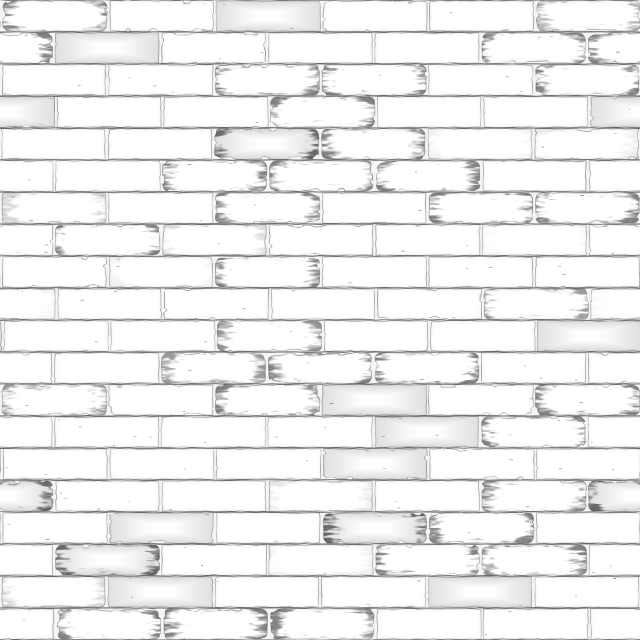
Write a WebGL 2 fragment shader that draws this texture.

```glsl
#version 300 es
precision highp float;
// White painted brick wall in running bond: 6 bricks across, 20 courses up.
// Each brick is a wobbly rounded box with a thin outline; hashed wear adds
// chipped rims, streaky grey ends and specks. All noise wraps, so it tiles.
uniform vec2 u_resolution;
out vec4 fragColor;

const vec2 BRICKS = vec2(6.0, 20.0);

// Integer hash, two values from 0 to 1
vec2 hash2(vec2 cell) {
  uvec2 v = uvec2(ivec2(cell)) * 1664525u + 1013904223u;
  v.x += v.y * 1664525u;
  v.y += v.x * 1664525u;
  v ^= v >> 16u;
  v.x += v.y * 1664525u;
  v.y += v.x * 1664525u;
  v ^= v >> 16u;
  return vec2(v & 65535u) / 65535.0;
}

// Value noise on the unit square with a whole number of cells
float noise(vec2 uv, vec2 cells) {
  vec2 p = uv * cells, i = floor(p), f = fract(p);
  f = f * f * (3.0 - 2.0 * f);
  vec2 a = mod(i, cells), b = mod(i + 1.0, cells);
  float low = mix(hash2(a).x, hash2(vec2(b.x, a.y)).x, f.x);
  float high = mix(hash2(vec2(a.x, b.y)).x, hash2(b).x, f.x);
  return mix(low, high, f.y);
}

float roundBox(vec2 p, vec2 halfSize, float radius) {
  vec2 q = abs(p) - halfSize + radius;
  return length(max(q, 0.0)) + min(max(q.x, q.y), 0.0) - radius;
}

// Antialiased coverage of a signed distance
float cover(float d, float pixel) {
  return clamp(0.5 - d / pixel, 0.0, 1.0);
}

// Sparse short dashes, one possible per grid cell
float specks(vec2 uv, float pixel) {
  vec2 grid = vec2(36.0, 80.0), cell = mod(floor(uv * grid), grid);
  vec2 r = hash2(cell + 300.0), size = hash2(cell + 500.0);
  vec2 p = (fract(uv * grid) - mix(vec2(0.25), vec2(0.75), size)) / grid;
  float d = roundBox(p, vec2(0.0008 + 0.0022 * size.x, 0.0006), 0.0005);
  return step(r.x, 0.055) * cover(d, pixel) * (0.35 + 0.4 * r.y);
}

void main() {
  vec2 uv = gl_FragCoord.xy / u_resolution;
  float pixel = 1.0 / min(u_resolution.x, u_resolution.y);

  // Running bond with a slight shift per course
  vec2 p = uv * BRICKS;
  float row = floor(p.y);
  p.x += 0.5 * mod(row + 1.0, 2.0) - 0.03 * hash2(vec2(row, 77.0)).x;
  vec2 id = vec2(mod(floor(p.x), BRICKS.x), row);
  vec2 q = (fract(p) - 0.5) / BRICKS;
  vec2 kind = hash2(id + 100.0), look = hash2(id + 200.0);
  float worn = smoothstep(0.5, 0.8, kind.x);

  // Brick outline with wobble and chips
  vec2 halfSize = 0.5 / BRICKS - vec2(mix(0.0016, 0.0030, look.x), 0.0013);
  float d = roundBox(q, halfSize, mix(0.002, 0.010, worn));
  d += 0.0012 * (noise(uv, vec2(90.0, 110.0)) - 0.5);
  float chip = smoothstep(0.62, 0.95, noise(uv, vec2(75.0, 130.0)));
  d += chip * mix(0.0012, 0.0038, max(worn, step(0.8, look.y)));
  float inside = cover(d, pixel);

  // Streaky grime gathering at the ends and corners
  vec2 e = abs(q) / halfSize;
  float streak = 0.6 * noise(uv, vec2(44.0, 260.0))
               + 0.4 * noise(uv, vec2(130.0, 420.0));
  float reach = 0.65 * smoothstep(0.5, 1.0, e.x) + 0.35 * smoothstep(0.3, 1.0, e.y);
  float patchy = 0.3 * (noise(uv, vec2(14.0, 40.0)) - 0.5);
  float grime = worn * smoothstep(0.92, 1.5, reach + streak + patchy);

  // Soft shading on a few bricks, faint rim on all
  float haze = step(0.92, kind.y) * 0.11 * smoothstep(0.1, 1.0, max(e.x, e.y));
  float rim = 0.07 * exp(min(d, 0.0) / 0.0018);
  float face = 1.0 - 0.48 * grime - haze - rim;
  face = mix(face, 0.4, specks(uv, pixel));
  float shade = mix(0.96, face, inside);

  // Thin outline, varying in strength
  float strength = mix(0.25, 0.6, noise(uv, vec2(36.0, 60.0))) + 0.2 * look.y;
  float outline = cover(abs(d) - 0.0006, pixel);
  shade = mix(shade, 0.42, outline * strength);

  // Dark bed line between courses
  float bed = (fract(p.y + 0.5) - 0.5) / BRICKS.y;
  bed += 0.0010 * (noise(uv, vec2(80.0, 20.0)) - 0.5);
  float weight = mix(0.0006, 0.0011, noise(uv, vec2(50.0, 20.0)));
  shade = mix(shade, 0.36, 0.92 * cover(abs(bed) - weight, pixel));

  fragColor = vec4(vec3(clamp(shade, 0.0, 1.0)), 1.0);
}
```
